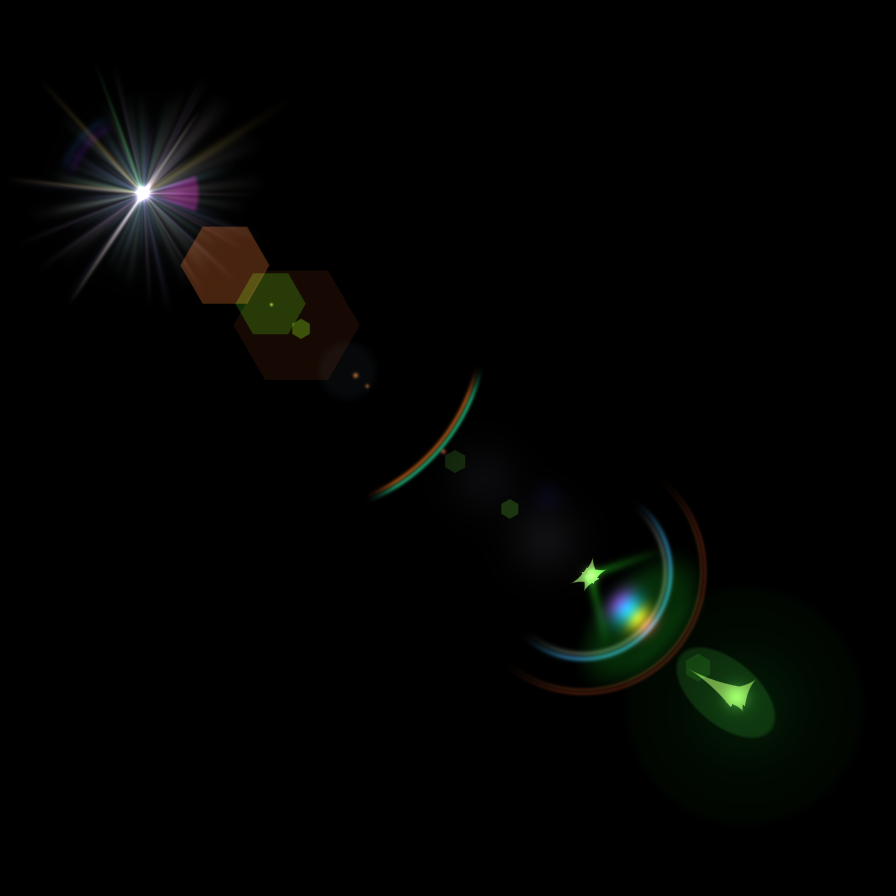
Write a Shadertoy shader that draws this background.

```glsl
// Lens flare on black: a starburst at the upper left sends a diagonal chain of
// hexagons, split arcs, soft discs and caustic sparkles to the lower right.
// Each part is a distance function or a Gaussian, added as light.

#define SOURCE vec2(.16, .784)
#define AXIS_ANGLE -.705
#define RAY_COUNT 64
#define RAY_REACH .155
#define RAY_LIGHT .23

float pixelSize;

vec3 hash3(float n) {
    vec3 q = fract(n * vec3(.1031, .103, .0973));
    q += dot(q, q.yzx + 33.33);
    return fract((q.xxy + q.yzz) * q.zyx);
}

float fill(float d) { return smoothstep(pixelSize, -pixelSize, d); }
float glow(vec2 p, float r) { return exp(-dot(p, p) / (r * r)); }

// Flat-topped hexagon
float hexagon(vec2 p, float apothem) {
    p = abs(p);
    return fill(max(p.y, dot(p, vec2(.866, .5))) - apothem);
}

// Coordinates along and across a direction
vec2 along(vec2 p, vec2 dir) { return vec2(dot(p, dir), dot(p, vec2(-dir.y, dir.x))); }
vec2 toAxis(vec2 p) { return along(p, vec2(cos(AXIS_ANGLE), sin(AXIS_ANGLE))); }

// Concave arm narrowing to its tip
float arm(vec2 p, vec2 tip, float width) {
    vec2 q = along(p, normalize(tip));
    float taper = clamp(1. - q.x / length(tip), 0., 1.);
    return fill(abs(q.y) - width * taper * taper) * step(0., q.x) * smoothstep(0., .3, taper);
}

// Soft streak fading to its tip
float streak(vec2 p, vec2 tip, float width) {
    vec2 q = along(p, normalize(tip));
    float t = q.x / length(tip);
    return exp(-q.y * q.y / (width * width)) * clamp(1. - t, 0., 1.) * smoothstep(-.04, .02, t);
}

// Arc about the axis with inner and outer colours
vec3 splitArc(vec2 p, float radius, float spread, float width, vec3 inner, vec3 outer) {
    vec2 q = toAxis(p);
    vec2 band = (length(q) - radius) / width + vec2(.6, -.6);
    band = exp(-2.5 * band * band);
    float fade = smoothstep(spread, .55 * spread, abs(atan(q.y, q.x)));
    return fade * (inner * band.x + outer * band.y);
}

vec3 starburst(vec2 p) {
    float r = length(p);
    vec3 c = vec3(.13, .15, .18) * glow(p, .055);
    for (int i = 0; i < RAY_COUNT; i++) {
        vec3 h = hash3(float(i) + 7.);
        float a = 6.28318 * (float(i) + h.x) / float(RAY_COUNT);
        vec2 tip = RAY_REACH * (.4 + .6 * h.y) * vec2(cos(a), sin(a));
        vec3 tint = vec3(.7, .76, .85) + .14 * cos(6.28 * (h.z + vec3(0, .33, .67)));
        c += RAY_LIGHT * tint * streak(p, tip, .0008 + r * (.015 + .045 * h.z));
    }
    // Leading rays
    c += vec3(.6, .55, .5) * streak(p, vec2(-.084, -.125), .0025);
    c += vec3(.55, .52, .48) * streak(p, vec2(.062, .092), .0022);
    c += vec3(.3, .24, .1) * streak(p, vec2(-.118, .13), .003);
    c += vec3(.12, .3, .14) * streak(p, vec2(-.055, .15), .0022);
    c += vec3(.32, .25, .12) * streak(p, vec2(-.155, .017), .0024);
    c += vec3(.17, .14, .04) * streak(p, vec2(.165, .105), .005);
    // Magenta sector, violet arc, hot core
    float sector = smoothstep(.38, .28, abs(atan(p.y, p.x))) * smoothstep(.065, .058, r);
    c += vec3(.27, .03, .23) * sector * smoothstep(0., .04, r);
    c += splitArc(-p, .088, .5, .008, vec3(.07, .02, .13), vec3(.02, .05, .1));
    return c + vec3(.65, .5, .75) * glow(p, .008);
}

vec3 hexagons(vec2 p) {
    vec3 c = vec3(.28, .14, .06) * hexagon(p - vec2(.251, .704), .043);
    c += vec3(.085, .036, .01) * hexagon(p - vec2(.331, .637), .061);
    c += vec3(.07, .19, .02) * hexagon(p - vec2(.302, .661), .034);
    // Small ones stand on a corner
    p = p.yx;
    c += vec3(.15, .28, .03) * hexagon(p - vec2(.633, .336), .0098);
    c += vec3(.06, .14, .03) * hexagon(p - vec2(.485, .508), .0112);
    c += vec3(.09, .19, .04) * hexagon(p - vec2(.432, .569), .0095);
    return c + vec3(.03, .1, .02) * hexagon(p - vec2(.255, .779), .0135);
}

vec3 softGhosts(vec2 p) {
    vec3 c = vec3(.024, .03, .038) * smoothstep(.038, .025, length(p - vec2(.388, .586)));
    c += vec3(.06, .06, .07) * glow(p - vec2(.609, .398), .038);
    c += vec3(.036, .038, .046) * glow(p - vec2(.54, .465), .038);
    c += vec3(.016, .016, .065) * glow(p - vec2(.612, .446), .016);
    // Pinpoints
    c += vec3(.45, .55, .15) * glow(p - vec2(.303, .66), .0018);
    c += vec3(.55, .33, .13) * glow(p - vec2(.397, .581), .003);
    c += vec3(.42, .24, .1) * glow(p - vec2(.41, .569), .0024);
    c += vec3(.5, .22, .13) * glow(p - vec2(.495, .496), .0027);
    // Green halo and tilted ellipse
    vec2 q = p - vec2(.831, .212);
    c += vec3(.002, .022, .004) * smoothstep(.139, .125, length(q));
    c += vec3(.01, .08, .018) * glow(q, .062);
    q = toAxis(p - vec2(.81, .227)) / vec2(.066, .036);
    return c + vec3(.045, .13, .04) * smoothstep(1.04, .94, length(q));
}

// Nested arcs around a green crescent and a spectrum
vec3 arcGhost(vec2 p) {
    vec3 c = splitArc(p, .0945, 1.68, .005, vec3(.2, .22, .2), vec3(.12, .34, .46));
    c += splitArc(p, .134, 1.65, .0036, vec3(.17, .08, .03), vec3(.2, .07, .03));
    vec2 q = toAxis(p);
    float crescent = smoothstep(1.1, .55, length((q - vec2(.085, 0)) / vec2(.052, .092)));
    c += vec3(.02, .165, .025) * crescent * fill(length(p) - .132);
    q = (q - vec2(.071, 0)) / vec2(.75, 1.3);
    c += vec3(.35, .08, .55) * glow(q + vec2(.024, 0), .015);
    c += vec3(.02, .55, .75) * glow(q + vec2(.007, 0), .015);
    c += vec3(.7, .6, .05) * glow(q - vec2(.013, 0), .013);
    return c + vec3(.45, .08, .14) * glow(q - vec2(.032, 0), .012);
}

vec3 sparkles(vec2 p) {
    // Four arms and two tails
    vec2 q = p - vec2(.659, .358);
    float body = max(max(arm(q, vec2(.003, .022), .01), arm(q, vec2(-.008, -.02), .011)),
                     max(arm(q, vec2(-.024, -.01), .01), arm(q, vec2(.02, .007), .01)));
    vec3 c = vec3(.42, .62, .3) * body + vec3(.25, .3, .18) * glow(q, .009);
    c += vec3(.06, .34, .05) * (streak(q, vec2(.086, .03), .0055) + streak(q, vec2(.018, -.08), .006));
    // Three arms
    q = p - vec2(.822, .222);
    body = max(arm(q, vec2(-.058, .034), .013),
               max(arm(q, vec2(.024, .022), .014), arm(q, vec2(.008, -.018), .014)));
    return c + vec3(.38, .44, .22) * body + vec3(.18, .32, .14) * glow(q, .014);
}

void mainImage(out vec4 fragColor, in vec2 fragCoord) {
    float side = min(iResolution.x, iResolution.y);
    vec2 p = (fragCoord - .5 * iResolution.xy) / side + .5;
    pixelSize = .8 / side;
    vec3 c = starburst(p - SOURCE) + hexagons(p) + softGhosts(p) + sparkles(p);
    c += splitArc(p - vec2(.331, .637), .209, .5, .0042, vec3(.5, .24, .06), vec3(.08, .5, .34));
    c += arcGhost(p - vec2(.651, .362));
    fragColor = vec4(min(c, 1.), 1);
}
```
